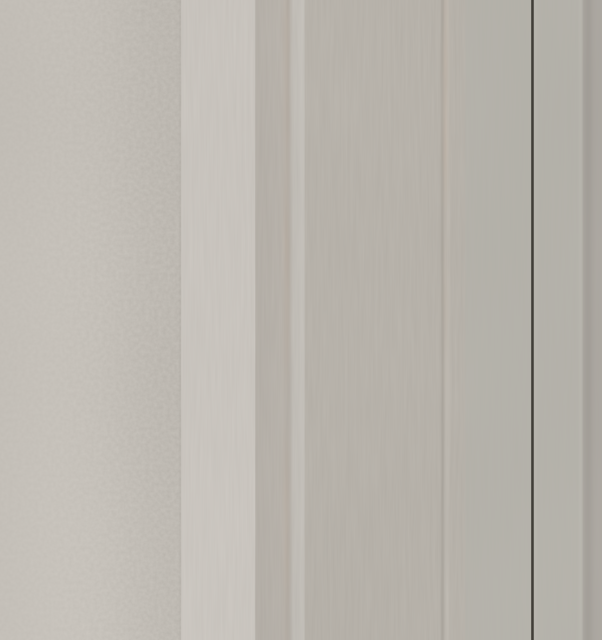
Give the GLSL for this texture, as a Shadertoy shader.

```glsl
// Pale plaster wall beside a painted, grooved door frame with a thin dark gap.

// Edges from left to right, as fractions of the width
const float TRIM_X   = 0.301;
const float BEVEL_X  = 0.424;
const float BEAD_X   = 0.479;
const float PANEL_X  = 0.506;
const float GROOVE_X = 0.738;
const float DOOR_X   = 0.773;
const float GAP_X    = 0.8845;
const float JAMB_X   = 0.968;
const float GAP_HALF_WIDTH = 0.0021;

// Paint colours
const vec3 WALL  = vec3(0.762, 0.744, 0.716);
const vec3 TRIM  = vec3(0.785, 0.767, 0.743);
const vec3 BEVEL = vec3(0.705, 0.684, 0.655);
const vec3 BEAD  = vec3(0.752, 0.737, 0.712);
const vec3 PANEL = vec3(0.714, 0.695, 0.664);
const vec3 DOOR  = vec3(0.706, 0.696, 0.666);
const vec3 JAMB  = vec3(0.672, 0.655, 0.630);
const vec3 GAP   = vec3(0.250, 0.240, 0.215);
const vec3 WARM_STAIN = vec3(0.735, 0.675, 0.620);

// Surface texture
const float PLASTER_SCALE = 150.0;
const float PLASTER_DEPTH = 0.040;
const vec2  GRAIN_SCALE   = vec2(210.0, 9.0);
const float GRAIN_DEPTH   = 0.022;

vec2 hashGradient(vec2 cell) {
    vec3 q = fract(cell.xyx * vec3(0.1031, 0.1030, 0.0973));
    q += dot(q, q.yzx + 33.33);
    float angle = 6.2832 * fract((q.x + q.y) * q.z);
    return vec2(cos(angle), sin(angle));
}

float gradientNoise(vec2 p) {
    vec2 i = floor(p), f = fract(p);
    vec2 u = f * f * f * (f * (f * 6.0 - 15.0) + 10.0);
    float a = dot(hashGradient(i), f);
    float b = dot(hashGradient(i + vec2(1, 0)), f - vec2(1, 0));
    float c = dot(hashGradient(i + vec2(0, 1)), f - vec2(0, 1));
    float d = dot(hashGradient(i + vec2(1, 1)), f - vec2(1, 1));
    return mix(mix(a, b, u.x), mix(c, d, u.x), u.y);
}

float fbm(vec2 p) {
    float sum = 0.0, amplitude = 0.6;
    for (int k = 0; k < 3; k++) {
        sum += amplitude * gradientNoise(p);
        p = p * 1.9 + 17.3;
        amplitude *= 0.5;
    }
    return sum;
}

// Soft step that never gets narrower than one pixel
float edge(float at, float x, float softness) {
    float w = max(softness, 0.7 / iResolution.x);
    return smoothstep(at - w, at + w, x);
}

// Bell-shaped vertical band
float band(float center, float x, float width) {
    float d = (x - center) / width;
    return exp(-d * d);
}

void mainImage(out vec4 fragColor, in vec2 fragCoord) {
    vec2 uv = fragCoord / iResolution.xy;
    vec2 p = fragCoord / iResolution.y;
    float x = uv.x;

    // Flat strips of paint, with slow shading across each
    vec3 col = WALL - 0.022 * smoothstep(0.15, TRIM_X, x);
    col += 0.010 * band(0.10, x, 0.08);
    col = mix(col, TRIM, edge(TRIM_X, x, 0.001));
    col = mix(col, BEVEL + 0.012 * smoothstep(BEVEL_X, BEAD_X, x), edge(BEVEL_X, x, 0.0015));
    col = mix(col, BEAD, edge(BEAD_X + 0.004, x, 0.006));
    col = mix(col, PANEL, edge(PANEL_X, x, 0.0015));
    col = mix(col, DOOR, edge(DOOR_X, x, 0.002));
    col = mix(col, JAMB, edge(JAMB_X, x, 0.002));

    // Moulded grooves and highlights
    col -= 0.025 * band(BEAD_X, x, 0.005);
    col += 0.012 * band(PANEL_X - 0.004, x, 0.004);
    col -= 0.045 * band(GROOVE_X - 0.003, x, 0.003);
    col += 0.022 * band(GROOVE_X + 0.005, x, 0.004);
    col -= 0.016 * band(TRIM_X - 0.002, x, 0.002);
    col -= 0.035 * band(JAMB_X + 0.009, x, 0.008);
    col += 0.014 * band(JAMB_X - 0.004, x, 0.003);

    // Worn, warm paint along the two grooves
    float wear = 0.5 + 0.8 * gradientNoise(vec2(p.x * 30.0, p.y * 7.0));
    float stain = 0.45 * band(BEAD_X - 0.003, x, 0.006);
    stain += 0.65 * band(GROOVE_X + 0.002, x, 0.005) * smoothstep(0.2, 0.9, uv.y);
    col = mix(col, WARM_STAIN, clamp(stain * wear, 0.0, 1.0));

    // Pebbled plaster, rougher toward the trim
    float onWall = 1.0 - edge(TRIM_X, x, 0.001);
    float roughness = mix(0.45, 1.0, smoothstep(0.0, TRIM_X, x));
    col += onWall * roughness * PLASTER_DEPTH * fbm(p * PLASTER_SCALE);

    // Vertical brush grain, fading out on the smooth door
    float grainAmount = (1.0 - onWall) * mix(1.0, 0.25, edge(DOOR_X, x, 0.01));
    col += grainAmount * GRAIN_DEPTH * fbm(p * GRAIN_SCALE);

    // Broad uneven light, then the dark gap in the door
    col += 0.012 * gradientNoise(p * 3.0) + 0.008 * (0.5 - uv.y) * (1.0 - edge(BEVEL_X, x, 0.0));
    col += 0.010 * band(GAP_X + 0.005, x, 0.003);
    float gap = edge(GAP_X - GAP_HALF_WIDTH, x, 0.0) - edge(GAP_X + GAP_HALF_WIDTH, x, 0.0);
    col = mix(col, GAP, gap);

    fragColor = vec4(clamp(col, 0.0, 1.0), 1.0);
}
```
